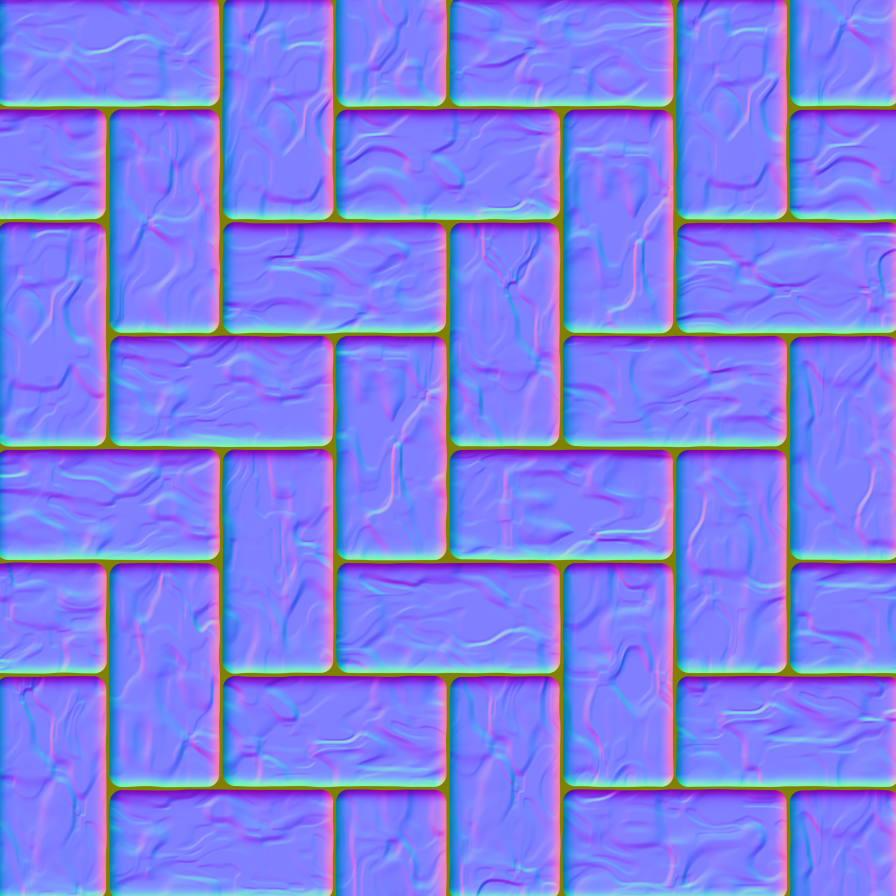
A Shadertoy shader for this texture map:

```glsl
// Tangent-space normal map of herringbone paving with rounded, worn bricks.
// Each cell finds its 2:1 brick from the diagonal index; a height field of
// bevel plus warped noise is differentiated to give the encoded normal.

const float CELLS = 7.9;               // brick widths across the canvas
const float GROOVE = 0.014;            // half width of the joint, in cells
const float CORNER = 0.11;             // brick corner radius
const float EDGE_WOBBLE = 0.012;       // unevenness of the brick outline
const float BEVEL_SLOPE = 3.0;         // steepness at the brick edge
const float BEVEL_WIDTH = 0.035;       // falloff distance of the bevel
const vec2  GRAIN = vec2(3.4, 5.2);    // dent frequency along and across a brick
const float WARP = 1.5;                // bending of the dents
const float DENT_DEPTH = 0.021;
const float FINE_DEPTH = 0.006;
const float SAMPLE_STEP = 0.008;       // finite difference step, in cells
const vec3  GROOVE_COLOR = vec3(0.50, 0.505, 0.01);

float hash(vec2 p) {
    return fract(sin(dot(p, vec2(127.1, 311.7))) * 43758.5453);
}

float noise(vec2 p) {
    vec2 i = floor(p), f = fract(p);
    f = f * f * f * (f * (f * 6.0 - 15.0) + 10.0);
    vec2 e = vec2(1.0, 0.0);
    return mix(mix(hash(i), hash(i + e.xy), f.x),
               mix(hash(i + e.yx), hash(i + e.xx), f.x), f.y);
}

// Center of the brick covering a cell; upright is set for vertical bricks.
vec2 brickCenter(vec2 cell, out bool upright) {
    float k = mod(cell.x + cell.y, 4.0);
    upright = k > 1.5;
    float along = mod(k, 2.0) < 0.5 ? 1.0 : 0.0;
    return cell + (upright ? vec2(0.5, along) : vec2(along, 0.5));
}

// Depth inside the rounded brick outline; p.x runs along the brick.
float brickInset(vec2 p, float seed) {
    vec2 q = abs(p) - vec2(1.0, 0.5) + GROOVE + CORNER;
    float box = length(max(q, 0.0)) + min(max(q.x, q.y), 0.0) - CORNER;
    return EDGE_WOBBLE * (noise(p * 5.0 + seed) - 0.5) - box;
}

// Plateaus joined by curved slopes, with weaker detail on top.
float stoneHeight(vec2 p, float seed) {
    vec2 q = p * GRAIN + seed;
    vec2 bend = vec2(noise(q * 0.8 + 17.3), noise(q * 0.8 + 41.9)) - 0.5;
    q += WARP * bend;
    float dents = smoothstep(0.28, 0.72, noise(q));
    float fine = smoothstep(0.3, 0.8, noise(q * 1.9 + 9.7));
    return DENT_DEPTH * dents + FINE_DEPTH * fine;
}

float brickHeight(vec2 p, float seed) {
    float bevel = exp(-brickInset(p, seed) / BEVEL_WIDTH);
    return stoneHeight(p, seed) - BEVEL_SLOPE * BEVEL_WIDTH * bevel;
}

void mainImage(out vec4 fragColor, in vec2 fragCoord) {
    // Grid with y pointing down, centered on the canvas
    vec2 uv = fragCoord / iResolution.xy - 0.5;
    vec2 grid = vec2(uv.x, -uv.y) * CELLS + 4.0;

    // Brick-local frame
    bool upright;
    vec2 center = brickCenter(floor(grid), upright);
    float seed = 60.0 * hash(center + 3.7);
    vec2 p = grid - center;
    if (upright) p = p.yx;

    // Slope of the height field, turned back to grid axes
    vec2 e = vec2(SAMPLE_STEP, 0.0);
    vec2 slope = vec2(brickHeight(p + e.xy, seed) - brickHeight(p - e.xy, seed),
                      brickHeight(p + e.yx, seed) - brickHeight(p - e.yx, seed));
    slope /= 2.0 * SAMPLE_STEP;
    if (upright) slope = slope.yx;

    vec3 normal = normalize(vec3(-slope, 1.0));
    vec3 color = 0.5 + 0.5 * normal;

    // Flat joint between bricks, with a smoothed boundary
    float pixel = CELLS / iResolution.y;
    float brick = smoothstep(-0.7 * pixel, 0.7 * pixel, brickInset(p, seed));
    fragColor = vec4(mix(GROOVE_COLOR, color, brick), 1.0);
}
```
